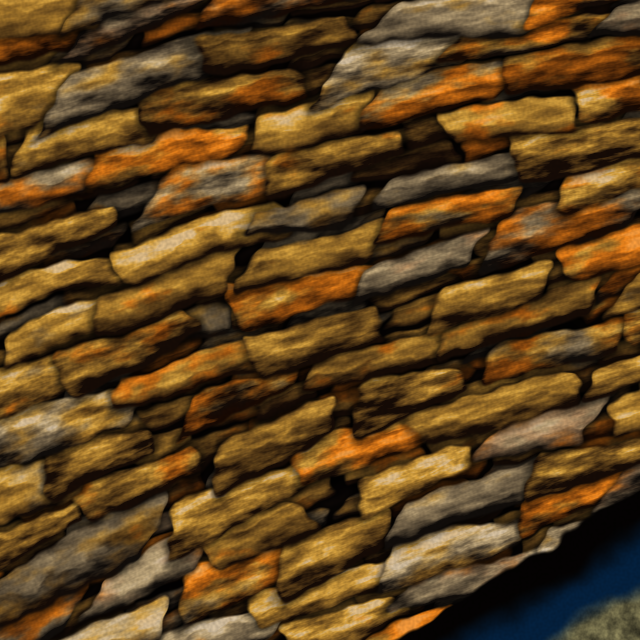
Write a WebGL 2 fragment shader that draws this texture.

```glsl
#version 300 es
precision highp float;

uniform vec2 u_resolution;
out vec4 fragColor;

const vec2 STONE_PITCH = vec2(0.235, 0.076);
const float SLOPE_LOW = 0.46;
const float SLOPE_HIGH = 0.20;
const float EDGE_SOFT = 0.0035;
const float BASE_TONE = 0.53;
const float TONE_SPREAD = 0.36;
const float GRAIN_AMOUNT = 0.07;
const vec3 GAP_COLOR = vec3(0.035, 0.02, 0.015);
const vec3 RUST_TINT = vec3(1.12, 0.80, 0.38);
const vec3 SLATE_TINT = vec3(1.08, 1.0, 0.88);
const vec3 WATER_COLOR = vec3(0.015, 0.12, 0.23);
const vec3 GRASS_COLOR = vec3(0.36, 0.34, 0.23);
const vec3 RAMP[6] = vec3[6](
    vec3(0.08, 0.04, 0.02), vec3(0.27, 0.18, 0.07), vec3(0.44, 0.31, 0.12),
    vec3(0.61, 0.44, 0.16), vec3(0.81, 0.61, 0.24), vec3(0.83, 0.70, 0.50));
const float STOPS[6] = float[6](0.10, 0.27, 0.45, 0.62, 0.79, 0.93);

vec4 hash4(vec2 p) {
    vec4 q = fract(p.xyxy * vec4(0.1031, 0.1030, 0.0973, 0.1099));
    q += dot(q, q.wzxy + 33.33);
    return fract((q.xxyz + q.yzzw) * q.zywx);
}

float gradientDot(vec2 cell, vec2 offset) {
    float angle = 6.2832 * hash4(cell).x;
    return dot(vec2(cos(angle), sin(angle)), offset);
}

float gradientNoise(vec2 p) {
    vec2 i = floor(p), f = fract(p);
    vec2 w = f * f * f * (f * (f * 6.0 - 15.0) + 10.0);
    vec2 e = vec2(1.0, 0.0);
    float low = mix(gradientDot(i, f), gradientDot(i + e.xy, f - e.xy), w.x);
    float high = mix(gradientDot(i + e.yx, f - e.yx), gradientDot(i + e.xx, f - e.xx), w.x);
    return mix(low, high, w.y);
}

float fbm(vec2 p) {
    float sum = 0.0, amp = 1.0;
    for (int i = 0; i < 4; i++) {
        sum += amp * gradientNoise(p);
        p = mat2(1.6, 1.2, -1.2, 1.6) * p + 17.3;
        amp *= 0.55;
    }
    return sum;
}

vec3 toneColor(float tone) {
    vec3 color = RAMP[0];
    for (int i = 1; i < 6; i++)
        color = mix(color, RAMP[i], clamp((tone - STOPS[i - 1]) / (STOPS[i] - STOPS[i - 1]), 0.0, 1.0));
    return color;
}

float roundedBox(vec2 p, vec2 halfSize, float radius) {
    vec2 d = abs(p) - halfSize + radius;
    return length(max(d, 0.0)) + min(max(d.x, d.y), 0.0) - radius;
}

// One layer of tilted slabs, painted from the lowest row up
vec3 paintStones(vec3 color, vec2 uv, vec2 pitch, float seed, float dim, float streak, float blotch) {
    float row = floor(uv.y / pitch.y);
    for (int j = -1; j <= 1; j++) {
        float r = row + float(j);
        float shift = hash4(vec2(r, seed)).x;
        float column = floor(uv.x / pitch.x + shift);
        for (int i = -1; i <= 1; i++) {
            vec2 id = vec2(column + float(i), r);
            vec4 a = hash4(id + seed);
            vec4 b = hash4(id * 1.7 + seed + 41.0);

            // Slab outline: turned, sheared and tapered
            vec2 center = (id + 0.5 + (a.xy - 0.5) * vec2(0.36, 0.32)) * pitch - vec2(shift * pitch.x, 0.0);
            vec2 q = uv - center;
            q.y -= q.x * (a.z - 0.5) * 0.24;
            q.x -= q.y * mix(-0.4, 1.1, b.x);
            vec2 halfSize = pitch * vec2(mix(0.38, 0.62, a.w), mix(0.34, 0.57, b.y));
            halfSize.y *= 1.0 - mix(-0.2, 0.5, b.z) * clamp(q.x / halfSize.x, -1.0, 1.0);
            float d = roundedBox(q, halfSize, 0.35 * halfSize.y);
            float height = clamp(q.y / halfSize.y, -1.0, 1.0);

            // Lit upper face, darker broken front and underside
            float split = mix(-0.4, 0.7, b.w) + blotch * 0.8;
            float lit = smoothstep(-0.14, 0.14, height - split);
            float tone = BASE_TONE + (a.x - 0.5) * TONE_SPREAD + mix(-0.07, 0.15, lit);
            tone += streak * mix(0.25, 0.55, b.z) + blotch * 0.22;
            tone -= 0.3 * smoothstep(0.3, 1.0, -height);
            tone -= 0.14 * smoothstep(-0.010, 0.0, d);
            vec3 stone = toneColor(tone * dim);

            // Mineral tint: rust patches or grey slate
            float rust = smoothstep(0.62, 0.95, a.y + blotch * 0.6);
            stone = mix(stone, stone * RUST_TINT, rust * 0.9);
            float luma = dot(stone, vec3(0.3, 0.59, 0.11));
            stone = mix(stone, luma * SLATE_TINT, 0.7 * smoothstep(0.66, 0.9, b.x - blotch * 0.3));

            float shadow = 1.0 - smoothstep(-0.004, 0.018, d);
            color *= 1.0 - 0.6 * shadow;
            color = mix(color, stone, smoothstep(EDGE_SOFT, -EDGE_SOFT * 0.8, d) );
        }
    }
    return color;
}

void main() {
    vec2 p = gl_FragCoord.xy / u_resolution;

    // Courses fan out, steeper toward the bottom
    float slope = mix(SLOPE_LOW, SLOPE_HIGH, p.y);
    vec2 uv = vec2(p.x + slope * p.y, p.y - slope * p.x) + 3.0;
    float streak = fbm(uv * vec2(13.0, 42.0));
    float blotch = fbm(uv * vec2(9.0, 17.0) + 50.0);
    vec2 bend = vec2(gradientNoise(uv * 8.0), gradientNoise(uv * 7.0 + 30.0));
    vec2 chips = vec2(gradientNoise(uv * 34.0), gradientNoise(uv * 30.0 + 70.0));
    vec2 warped = uv + bend * vec2(0.03, 0.018) + chips * vec2(0.012, 0.008);

    // Small recessed slabs, then the main ones
    vec3 color = GAP_COLOR * (1.0 + blotch);
    color = paintStones(color, warped, STONE_PITCH * vec2(0.55, 0.6), 7.0, 0.62, streak, blotch);
    color = paintStones(color, warped, STONE_PITCH, 23.0, 1.0, streak, blotch);

    // Shaded foot of the wall with water and grass beyond
    float beyond = (p.x - 0.62) * 0.61 - p.y + bend.x * 0.025 + chips.y * 0.01;
    vec3 ground = mix(GAP_COLOR * 0.4, WATER_COLOR, smoothstep(0.04, 0.10, beyond));
    vec3 grass = GRASS_COLOR * (1.0 + 0.7 * fbm(p * 38.0));
    ground = mix(ground, grass, smoothstep(0.13, 0.17, beyond));
    color = mix(color, ground, smoothstep(-0.004, 0.004, beyond));

    color *= 1.0 + GRAIN_AMOUNT * 2.0 * gradientNoise(p * 190.0);
    fragColor = vec4(clamp(color, 0.0, 1.0), 1.0);
}
```
